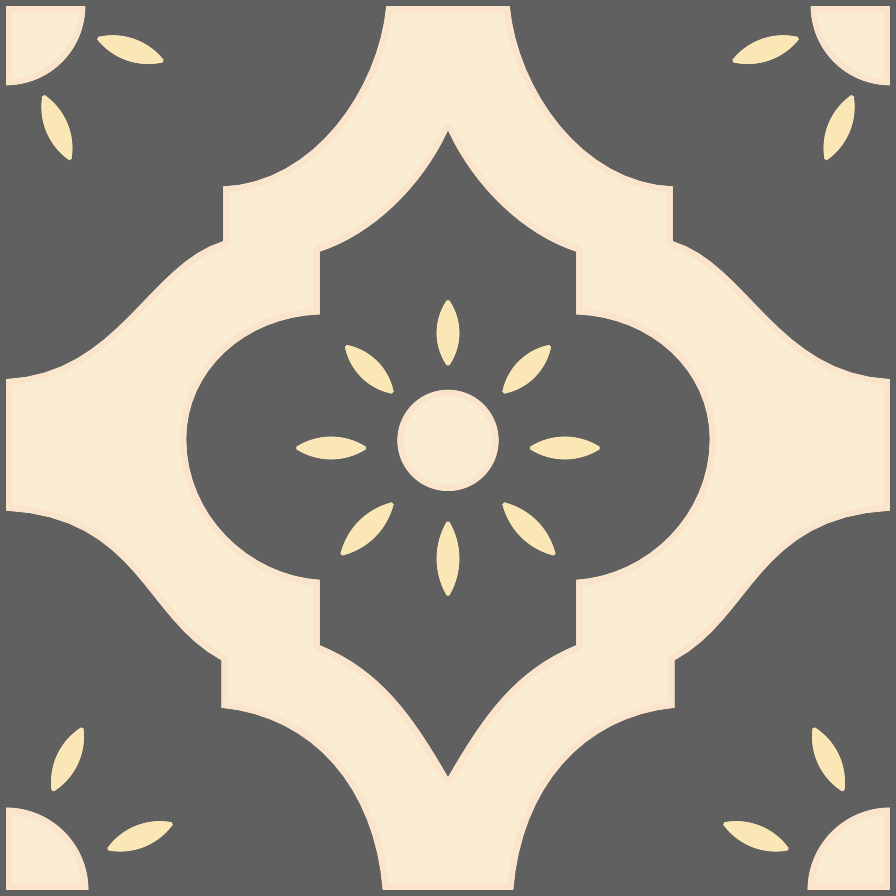
Write a Shadertoy shader that draws this pattern.

```glsl
// A cement tile: a cream quatrefoil band with a rimmed outline on grey,
// a disc with eight petals at its heart and a quarter disc in each corner.
// The band is a mirrored pair of Bezier outlines, measured as signed distances.

const float REPEATS = 1.0;          // tiles across and down
const float RIM = 0.0072;           // width of the outline inside cream shapes
const float EDGE = 0.4932;          // half size of the painted tile
const int CURVE_STEPS = 16;

const vec3 GREY = vec3(0.377, 0.377, 0.377);
const vec3 CREAM = vec3(0.980, 0.930, 0.825);
const vec3 RIM_COLOR = vec3(0.980, 0.895, 0.795);
const vec3 PETAL_COLOR = vec3(0.980, 0.905, 0.710);

const vec2 DISC_CENTER = vec2(0.0, 0.0085);
const float DISC_RADIUS = 0.0566;
const float PETAL_LENGTH = 0.0388;  // half length
const float PETAL_WIDTH = 0.0128;   // half width

// An outline drawn with a moving pen and measured from one point.
struct Path { vec2 point; vec2 pen; float dist; float side; };

Path startPath(vec2 point, vec2 pen) {
    return Path(point, pen, 1e3, 1.0);
}

void lineTo(inout Path path, vec2 b) {
    vec2 a = path.pen, p = path.point;
    vec2 ab = b - a, ap = p - a;
    float t = clamp(dot(ap, ab) / max(dot(ab, ab), 1e-9), 0.0, 1.0);
    path.dist = min(path.dist, length(ap - ab * t));
    // Each crossing of a ray to the right flips inside and outside.
    if ((a.y > p.y) != (b.y > p.y) && ap.x < ab.x * ap.y / ab.y) path.side = -path.side;
    path.pen = b;
}

void curveTo(inout Path path, vec2 b, vec2 c, vec2 d) {
    vec2 a = path.pen;
    for (int i = 1; i <= CURVE_STEPS; i++) {
        float t = float(i) / float(CURVE_STEPS);
        vec2 bc = mix(b, c, t);
        lineTo(path, mix(mix(mix(a, b, t), bc, t), mix(bc, mix(c, d, t), t), t));
    }
}

float bandOuter(vec2 p) {
    Path path = startPath(p, vec2(0.0, EDGE));
    lineTo(path, vec2(0.069, EDGE));
    curveTo(path, vec2(0.078, 0.400), vec2(0.150, 0.296), vec2(0.251, 0.292));
    lineTo(path, vec2(0.251, 0.231));
    curveTo(path, vec2(0.335, 0.205), vec2(0.368, 0.083), vec2(EDGE, 0.077));
    lineTo(path, vec2(EDGE, -0.070));
    curveTo(path, vec2(0.345, -0.078), vec2(0.340, -0.190), vec2(0.253, -0.237));
    lineTo(path, vec2(0.253, -0.290));
    curveTo(path, vec2(0.150, -0.300), vec2(0.082, -0.380), vec2(0.073, -EDGE));
    lineTo(path, vec2(0.0, -EDGE));
    return path.dist * path.side;
}

float bandInner(vec2 p) {
    Path path = startPath(p, vec2(0.0, 0.354));
    curveTo(path, vec2(0.030, 0.290), vec2(0.085, 0.238), vec2(0.143, 0.219));
    lineTo(path, vec2(0.143, 0.149));
    curveTo(path, vec2(0.228, 0.146), vec2(0.292, 0.085), vec2(0.292, 0.010));
    curveTo(path, vec2(0.292, -0.075), vec2(0.222, -0.142), vec2(0.143, -0.147));
    lineTo(path, vec2(0.143, -0.220));
    curveTo(path, vec2(0.075, -0.248), vec2(0.040, -0.298), vec2(0.0, -0.367));
    return path.dist * path.side;
}

// Lens with blunt tips, set at a radius and angle and pointing outward.
float petal(vec2 p, float radius, float angle, float halfLength) {
    vec2 along = vec2(cos(angle), sin(angle));
    vec2 q = abs(vec2(dot(p, along) - radius, along.x * p.y - along.y * p.x));
    float reach = halfLength * 1.06;
    float arc = (reach * reach + PETAL_WIDTH * PETAL_WIDTH) / (2.0 * PETAL_WIDTH);
    return max(length(vec2(q.x, q.y + arc - PETAL_WIDTH)) - arc, q.x - halfLength);
}

float centerPetals(vec2 p) {
    float d = 1e3;
    for (int i = 0; i < 8; i++) {
        float a = radians(45.0) * float(i);
        // Slightly uneven spacing and lengths, as if set by hand.
        float radius = 0.1271 + 0.00225 * cos(2.0 * a) + 0.0011 * cos(4.0 * a) - 0.0025 * sin(3.0 * a);
        d = min(d, petal(p, radius, a, PETAL_LENGTH - 0.0025 * sin(a)));
    }
    return d;
}

void paint(inout vec3 color, float d, vec3 fill, float pixel) {
    color = mix(color, fill, smoothstep(0.5 * pixel, -0.5 * pixel, d));
}

void mainImage(out vec4 fragColor, in vec2 fragCoord) {
    float pixel = REPEATS / iResolution.y;
    vec2 p = fract(fragCoord * pixel) - 0.5;
    vec2 mirrored = vec2(abs(p.x), p.y);
    vec2 corner = EDGE - abs(p);
    bool upper = p.y > 0.0;

    // Cream shapes: band, central disc and corner quarters.
    float band = max(bandOuter(mirrored), -bandInner(mirrored));
    float disc = length(p - DISC_CENTER) - DISC_RADIUS;
    float quarter = max(length(corner) - (upper ? 0.0885 : 0.092), -min(corner.x, corner.y));
    float cream = min(band, min(disc, quarter));

    // Petals around the disc, and a pair in each corner.
    float petals = centerPetals(p);
    for (float s = -1.0; s < 2.0; s += 2.0) {
        float angle = radians(43.3 + s * (upper ? 24.0 : 21.5));
        petals = min(petals, petal(corner, upper ? 0.147 : 0.161, angle, PETAL_LENGTH));
    }

    vec3 color = GREY;
    paint(color, cream, RIM_COLOR, pixel);
    paint(color, cream + RIM, CREAM, pixel);
    paint(color, petals, PETAL_COLOR, pixel);
    fragColor = vec4(color, 1.0);
}
```
